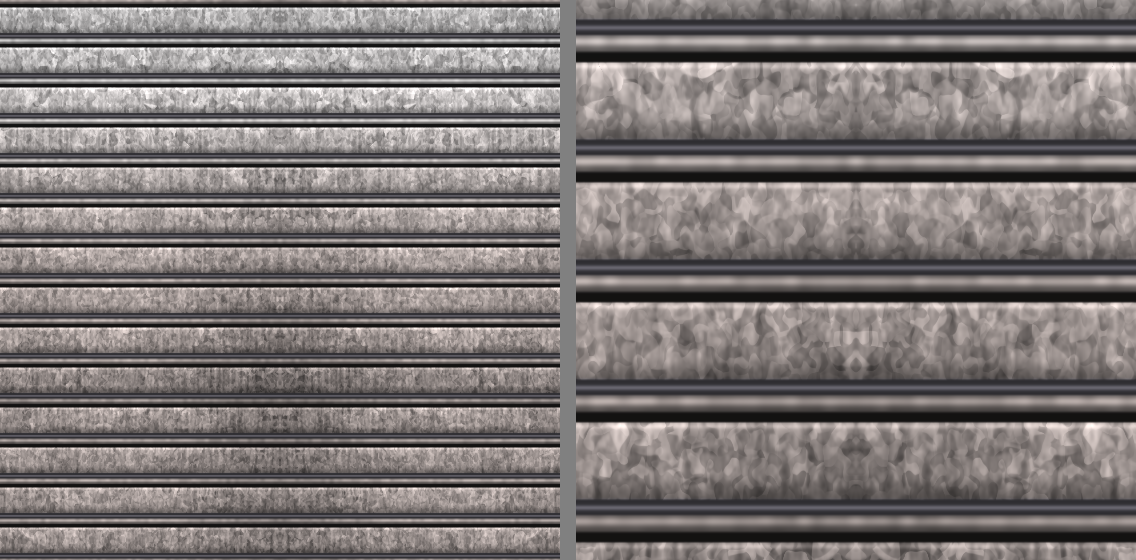
Left: the whole. Right: its middle third, enlarged.
A Shadertoy shader for this texture:

```glsl
float hash(vec2 p) {
    return fract(sin(dot(p, vec2(127.1, 311.7))) * 43758.5453);
}

float noise(vec2 p) {
    vec2 i = floor(p), f = fract(p);
    f = f * f * (3.0 - 2.0 * f);
    return mix(mix(hash(i), hash(i + vec2(1, 0)), f.x),
               mix(hash(i + vec2(0, 1)), hash(i + vec2(1, 1)), f.x), f.y);
}

// Angular zinc flakes: each cell has one tone, with softened borders
float spangle(vec2 p) {
    p += 1.6 * vec2(noise(p * 0.9), noise(p * 0.9 + 37.0));
    vec2 cell = floor(p);
    float sum = 0.0, weight = 0.0;
    for (int y = -1; y <= 1; y++)
    for (int x = -1; x <= 1; x++) {
        vec2 id = cell + vec2(x, y);
        vec2 d = id + vec2(hash(id), hash(id + 19.0)) - p;
        float w = exp(-12.0 * dot(d, d));
        sum += w * hash(id + 53.0);
        weight += w;
    }
    return sum / max(weight, 1e-6);
}

float band(float t, float lo, float hi, float soft) {
    return smoothstep(lo - soft, lo + soft, t) * (1.0 - smoothstep(hi - soft, hi + soft, t));
}

float bump(float t, float centre, float width) {
    float d = (t - centre) / width;
    return exp(-d * d);
}

void mainImage(out vec4 fragColor, in vec2 fragCoord) {
    vec2 uv = fragCoord / iResolution.xy;
    float x = abs(uv.x - 0.5);                  // mirrored halves
    float down = (1.0 - uv.y) * 14.0 - 0.146;   // fourteen slats
    float row = mod(floor(down), 14.0);
    float t = fract(down);                      // 0 at the black gap, rising downward
    float soft = max(0.012, 6.0 / iResolution.y);

    // Tone of each slat: pale above, darker below and towards the centre
    float lower = smoothstep(1.0, 9.5, row);
    float tone = mix(0.65, 0.54, lower) + 0.05 * bump(row, 2.0, 0.7) - 0.05 * bump(row, 9.0, 0.7);
    tone += 0.03 * (hash(vec2(row, 7.0)) - 0.5);
    tone -= mix(0.01, 0.09, lower) * bump(x, 0.0, 0.15);
    tone += 0.03 * bump(x, 0.27, 0.11);

    // Zinc flakes, cloudy stains and vertical streaks
    vec2 p = vec2(x, t / 14.0 + row * 0.37);
    float clouds = noise(p * vec2(16.0, 30.0));
    float flakes = spangle(p * vec2(110.0, 85.0)) - 0.5;
    float fine = spangle(p * vec2(220.0, 150.0) + 11.0) - 0.5;
    float streaks = noise(p * vec2(260.0, 14.0)) - 0.5;
    float wear = flakes * mix(0.06, 0.32, clouds) * mix(1.15, 0.75, lower)
               + fine * 0.17 + streaks * 0.13 + (clouds - 0.5) * 0.06
               + 0.10 * (noise(p * vec2(420.0, 250.0)) - 0.5);

    // Curved face with a bright upper rim, falling into shade below
    float face = (tone + wear) * (1.13 - 0.10 * smoothstep(0.05, 0.4, t)
                                       - 0.38 * smoothstep(0.45, 0.70, t));
    face += 0.16 * bump(t, 0.072, 0.025);

    // Narrow rounded ridge under the face
    float grain = noise(vec2(x * 130.0, row * 9.0 + t * 6.0)) - 0.5;
    float ridge = (tone + 0.12 * grain) * (0.54 + 0.64 * bump(t, 0.866, 0.042));

    // Stack the profile from the gap outwards
    float light = 0.07 + 0.11 * band(t, 0.68, 0.96, soft);
    light += 0.23 * bump(t, 0.752, 0.022);
    light = mix(light, face, band(t, 0.040, 0.685, soft));
    light = mix(light, ridge, band(t, 0.812, 0.948, soft));

    // Warm grey steel, cooler near the top and in the grooves
    vec3 steel = mix(vec3(1.005, 0.995, 0.995), vec3(1.05, 0.985, 0.965), smoothstep(0.0, 7.0, row));
    vec3 cool = vec3(0.99, 0.97, 1.06);
    vec3 col = light * mix(steel, cool, band(t, 0.68, 0.81, 0.02));
    fragColor = vec4(clamp(col, 0.0, 1.0), 1.0);
}
```
